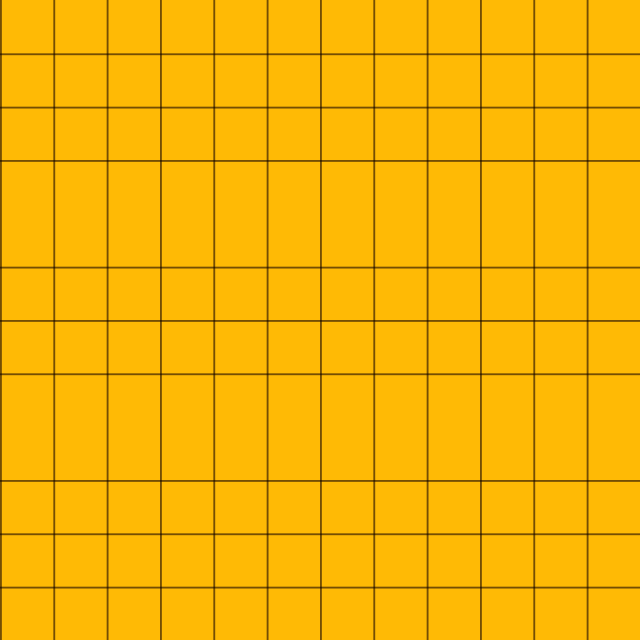
A WebGL 1 fragment shader for this pattern:

```glsl
precision highp float;

uniform vec2 u_resolution;

const vec3 AMBER = vec3(1.0, 0.73, 0.02);
const vec3 LINE_TINT = vec3(0.46, 0.42, 0.5);
const float CELLS = 12.0;         // grid cells across the canvas
const float LINE_CENTER = 0.0175; // line offset, in cells
const float LINE_HALF = 0.0175;   // half line width, in cells
const float ROW_GROUP = 4.0;      // every fourth horizontal line is left out

// Antialiased coverage of the grid line nearest to a coordinate in cells
float lineCoverage(float coord, float pixel) {
  float offset = coord - LINE_CENTER;
  float dist = abs(offset - floor(offset + 0.5));
  return clamp((LINE_HALF - dist) / pixel + 0.5, 0.0, 1.0);
}

// One where the nearest horizontal line is drawn, zero where it is skipped
float rowVisible(float coord) {
  float index = floor(coord - LINE_CENTER + 0.5);
  return step(0.5, mod(index + 0.5, ROW_GROUP) - 0.5);
}

void main() {
  vec2 uv = gl_FragCoord.xy / u_resolution;
  vec2 grid = CELLS * vec2(uv.x, 1.0 - uv.y);
  vec2 pixel = CELLS / u_resolution;

  float vertical = lineCoverage(grid.x, pixel.x);
  float horizontal = lineCoverage(grid.y, pixel.y) * rowVisible(grid.y);

  // Translucent lines multiply, so crossings turn darker
  vec3 color = AMBER;
  color *= mix(vec3(1.0), LINE_TINT, vertical);
  color *= mix(vec3(1.0), LINE_TINT, horizontal);

  gl_FragColor = vec4(color, 1.0);
}
```
